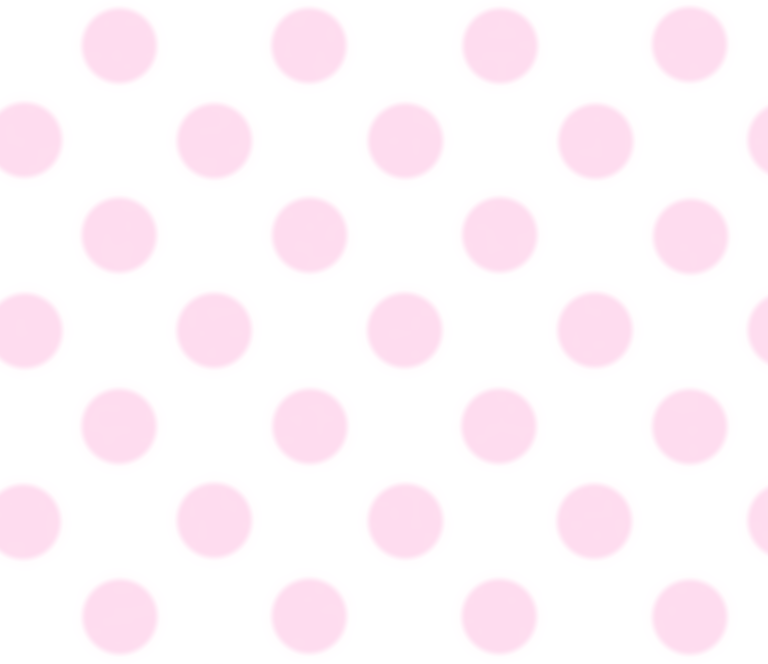
Write a Shadertoy shader that draws this pattern.

```glsl
// Staggered pale pink polka dots on white, seven rows deep.
// The nearest dot of the two closest rows gives a circle distance, which drives
// a blurred rim and a faint mottled halo; a hash nudges each dot off the grid.

// Lengths are fractions of the canvas width.
const float DOT_PITCH   = 0.2477;               // between dots along a row
const float ROW_STEP    = 0.1239;               // between rows
const vec2  FIRST_DOT   = vec2(0.1553, 0.0622); // on the bottom row
const float DOT_RADIUS  = 0.0488;
const float RIM_SOFT    = 0.0062;               // half width of the blurred rim
const float HALO_WIDTH  = 0.024;
const float HALO_AMOUNT = 0.09;
const float JITTER      = 0.0012;               // largest offset per axis
const float MOTTLE_FREQ = 72.0;                 // blotches across the canvas
const float MOTTLE      = 0.025;                // uneven tint inside the dots
const vec3  PAPER       = vec3(1.0);
const vec3  PINK        = vec3(0.997, 0.864, 0.938);

// Integer hash: two values in 0..1 for a lattice cell.
vec2 hash2(ivec2 cell) {
    uvec2 q = uvec2(cell + 64) * uvec2(1597u, 3571u);
    uint h = (q.x ^ q.y) * 7919u;
    h = (h ^ (h >> 15)) * 73529u;
    h ^= h >> 13;
    return vec2(h & 1023u, (h >> 10) & 1023u) / 1023.0;
}

// Smooth value noise in 0..1.
float valueNoise(vec2 p) {
    ivec2 i = ivec2(floor(p));
    vec2 f = smoothstep(0.0, 1.0, fract(p));
    float low  = mix(hash2(i).x, hash2(i + ivec2(1, 0)).x, f.x);
    float high = mix(hash2(i + ivec2(0, 1)).x, hash2(i + ivec2(1, 1)).x, f.x);
    return mix(low, high, f.y);
}

// Signed distance to the nearest dot; odd rows shift half a pitch.
float dotDistance(vec2 p) {
    p -= FIRST_DOT;
    float nearest = 1.0;
    for (int i = 0; i < 2; i++) {
        float row = floor(p.y / ROW_STEP) + float(i);
        float shift = -0.5 * DOT_PITCH * mod(row, 2.0);
        float column = floor((p.x - shift) / DOT_PITCH + 0.5);
        vec2 center = vec2(column * DOT_PITCH + shift, row * ROW_STEP);
        center += (hash2(ivec2(column, row)) * 2.0 - 1.0) * JITTER;
        nearest = min(nearest, length(p - center) - DOT_RADIUS);
    }
    return nearest;
}

void mainImage(out vec4 fragColor, in vec2 fragCoord) {
    vec2 uv = fragCoord / iResolution.x;
    float d = dotDistance(uv);
    float blotch = valueNoise(uv * MOTTLE_FREQ);

    // The rim never gets thinner than one pixel.
    float rim = max(RIM_SOFT, 0.75 / iResolution.x);
    float fill = 1.0 - smoothstep(-rim, rim, d);
    fill *= 1.0 + MOTTLE * (blotch - 0.5);

    // The halo fades outward and breaks up unevenly.
    float fade = 1.0 - clamp(d / HALO_WIDTH, 0.0, 1.0);
    float halo = HALO_AMOUNT * fade * fade * mix(0.6, 1.2, blotch);

    fragColor = vec4(mix(PAPER, PINK, max(fill, halo)), 1.0);
}
```
